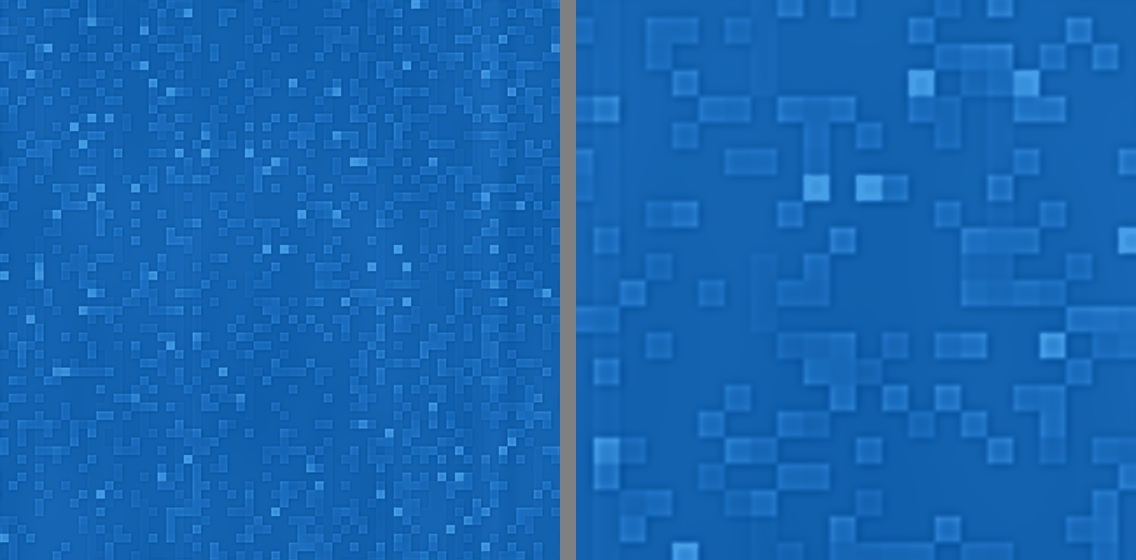
Left: the whole. Right: its middle third, enlarged.
Write a WebGL 1 fragment shader that draws this pattern.

```glsl
precision highp float;
// A blue mosaic of small square tiles, some raised and lighter, with soft grooves.

uniform vec2 u_resolution;

const float TILES = 64.0;
const vec3 GROOVE = vec3(0.030, 0.335, 0.635);
const vec3 BASE   = vec3(0.070, 0.383, 0.684);
const vec3 RAISED = vec3(0.110, 0.435, 0.758);
const vec3 SPARK  = vec3(0.270, 0.620, 0.900);

float hash(vec2 p) {
  vec3 q = fract(vec3(p.xyx) * vec3(0.1031, 0.1030, 0.0973));
  q += dot(q, q.yzx + 33.33);
  return fract((q.x + q.y) * q.z);
}

vec2 gradientAt(vec2 corner) {
  float angle = 6.2832 * hash(corner + 71.0);
  return vec2(cos(angle), sin(angle));
}

float gradientNoise(vec2 p) {
  vec2 i = floor(p);
  vec2 f = p - i;
  vec2 u = f * f * f * (f * (f * 6.0 - 15.0) + 10.0);
  vec2 e = vec2(1.0, 0.0);
  float lower = mix(dot(gradientAt(i), f),
                    dot(gradientAt(i + e.xy), f - e.xy), u.x);
  float upper = mix(dot(gradientAt(i + e.yx), f - e.yx),
                    dot(gradientAt(i + e.xx), f - e.xx), u.x);
  return mix(lower, upper, u.y);
}

// Upright lighter band centred on a column, in tile units.
float band(float x, float centre, float halfWidth) {
  return 1.0 - smoothstep(halfWidth * 0.5, halfWidth * 1.5, abs(x - centre));
}

// Tone and height of one tile.
vec2 tile(vec2 id) {
  float streak = band(id.x, 55.5, 1.4);
  float density = 0.29 + 0.20 * gradientNoise(id * 0.11 + 9.0) + 0.15 * streak;
  float raised = step(1.0 - density, hash(id + 13.0));
  float spark = step(0.983, hash(id + 157.0));
  float strength = hash(id + 291.0);

  // Long, faint ledges along some columns.
  float ledge = step(0.72, hash(vec2(id.x, 5.0)))
              * step(-0.05, gradientNoise(vec2(id.x * 3.7, id.y * 0.09)));

  float tone = raised * mix(0.15, 0.85, strength) + 0.40 * streak + 0.08 * ledge;
  float height = raised * mix(0.65, 1.0, strength) + 0.30 * ledge;
  return mix(vec2(tone, height), vec2(1.7 + 0.9 * strength, 1.25), spark);
}

// Tile values blended across the seams; softness is in tile units.
vec2 surface(vec2 p, float softness) {
  vec2 q = p - 0.5;
  vec2 id = floor(q);
  vec2 w = smoothstep(0.5 - softness, 0.5 + softness, q - id);
  vec2 e = vec2(1.0, 0.0);
  return mix(mix(tile(id), tile(id + e.xy), w.x),
             mix(tile(id + e.yx), tile(id + e.xx), w.x), w.y);
}

vec3 palette(float tone) {
  vec3 color = mix(BASE, GROOVE, clamp(-tone, 0.0, 1.2));
  color = mix(color, RAISED, clamp(tone, 0.0, 1.0));
  return mix(color, SPARK, clamp((tone - 1.0) * 0.5, 0.0, 1.0));
}

void main() {
  vec2 uv = gl_FragCoord.xy / u_resolution;
  vec2 p = uv * TILES;

  // Seams: dark halo around raised tiles, light rim within, lit from upper left.
  vec2 crisp = surface(p, 0.14);
  float wide = surface(p, 0.46).y;
  float shade = surface(p + vec2(-0.13, 0.13), 0.20).y;
  float relief = 2.1 * (crisp.y - wide) + 0.38 * (crisp.y - shade);

  // Broad drifts of light and shade, stretched upright.
  float drift = 0.50 * gradientNoise(uv * vec2(5.0, 2.5) + 3.0)
              + 0.25 * gradientNoise(uv * vec2(17.0, 6.0) + 31.0);
  float edgeShade = 0.25 * band(p.x, 58.2, 0.8);

  gl_FragColor = vec4(palette(crisp.x + relief + drift - edgeShade), 1.0);
}
```
